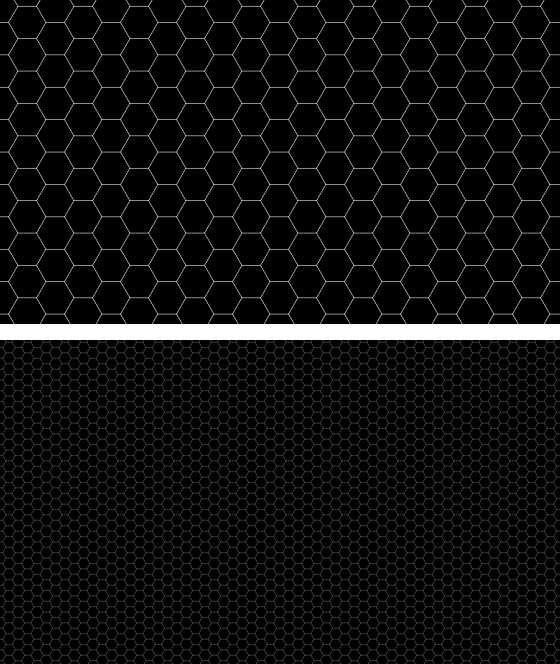
Top: one tile. Bottom: repeated 3 by 3.
Give the GLSL for this pattern, as a WebGL 2 fragment shader.

```glsl
#version 300 es
precision highp float;
// Honeycomb of thin white outlines on black, ten by ten repeats, seamless.

uniform vec2 u_resolution;
out vec4 fragColor;

const vec2 REPEATS = vec2(10.0, 10.0);         // whole repeats across and down
const vec2 PHASE = vec2(0.486, 0.307);         // centre of the first cell, in repeats
const vec2 PERIOD = vec2(1.7320508, 1.0);      // size of one repeat, in cell heights
const float LINE_WIDTH = 0.017;                // in cell heights
const vec3 BACKGROUND = vec3(0.0);
const vec3 LINE_COLOUR = vec3(1.0);

// Offset from the centre of the nearest flat-topped hexagon.
vec2 hexOffset(vec2 q) {
    vec2 a = (fract(q + 0.5) - 0.5) * PERIOD;
    vec2 b = (fract(q) - 0.5) * PERIOD;
    return dot(a, a) < dot(b, b) ? a : b;
}

// Share of a pixel covered by a line at distance d; holds for hairlines too.
vec3 lineCoverage(vec3 d, float pixel) {
    vec3 overlap = (0.5 * (LINE_WIDTH + pixel) - d) / pixel;
    return clamp(overlap, 0.0, min(1.0, LINE_WIDTH / pixel));
}

void main() {
    vec2 uv = gl_FragCoord.xy / u_resolution;
    float pixel = REPEATS.y / u_resolution.y;
    vec2 p = abs(hexOffset(uv * REPEATS - PHASE));

    // Distances to the three pairs of sides
    vec2 slant = vec2(0.8660254, 0.5);
    vec3 sides = abs(0.5 - vec3(p.y, dot(p, slant), abs(dot(p, slant * vec2(1.0, -1.0)))));

    // Overlapping sides brighten the corners a little
    vec3 gaps = 1.0 - lineCoverage(sides, pixel);
    float ink = 1.0 - gaps.x * gaps.y * gaps.z;

    fragColor = vec4(mix(BACKGROUND, LINE_COLOUR, ink), 1.0);
}
```
